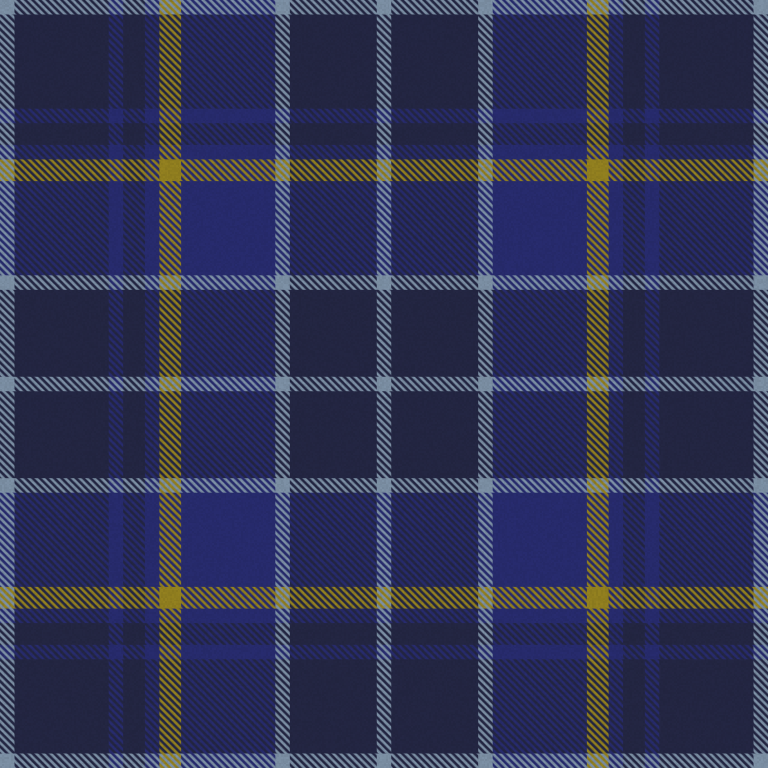
Write a Shadertoy shader that draws this pattern.

```glsl
#define THREADS 424.0      // threads across one full sett
#define TWILL 4.0          // threads per diagonal rib
#define SOFTNESS 1.35      // rib edge width in pixels
#define GRAIN 0.07         // brightness variation between stitches
#define NAVY vec3(0.135, 0.145, 0.255)
#define BLUE vec3(0.150, 0.165, 0.420)
#define SILVER vec3(0.475, 0.550, 0.630)
#define GOLD vec3(0.560, 0.490, 0.120)

const int BANDS = 9;

// Outer edge of each band, in threads from the mirror line
const float bandEdge[BANDS] = float[](
    4.0, 52.0, 60.0, 112.0, 124.0, 132.0, 144.0, 152.0, 204.0);

// Yarn beyond each edge
const vec3 bandYarn[BANDS] = vec3[](
    NAVY, SILVER, BLUE, GOLD, BLUE, NAVY, BLUE, NAVY, SILVER);

float hash(vec2 p) {
    vec3 q = fract(p.xyx * 0.1031);
    q += dot(q, q.yzx + 33.33);
    return fract((q.x + q.y) * q.z);
}

// Yarn colour at a thread position, mirrored about the middle of the sett
vec3 sett(float thread, float pixel) {
    float d = abs(mod(thread, THREADS) - 0.5 * THREADS);
    vec3 yarn = SILVER;
    for (int i = 0; i < BANDS; i++) {
        float beyond = clamp((d - bandEdge[i]) / pixel + 0.5, 0.0, 1.0);
        yarn = mix(yarn, bandYarn[i], beyond);
    }
    return yarn;
}

// Share of warp on top: equal diagonal ribs, falling to the right
float warpCover(vec2 thread, float pixel) {
    float phase = fract((thread.x + thread.y) / TWILL);
    float rib = (0.25 - abs(phase - 0.5)) * TWILL * inversesqrt(2.0);
    return clamp(0.5 + rib / (SOFTNESS * pixel), 0.0, 1.0);
}

void mainImage(out vec4 fragColor, in vec2 fragCoord) {
    float pixel = THREADS / iResolution.y;
    vec2 thread = fragCoord * pixel;

    // Weave the vertical warp with the horizontal weft
    vec3 warp = sett(thread.x, pixel);
    vec3 weft = sett(thread.y, pixel);
    vec3 cloth = mix(weft, warp, warpCover(thread, pixel));

    // Uneven yarn, fading out when stitches are smaller than a pixel
    float grain = hash(floor(thread)) - 0.5;
    cloth *= 1.0 + GRAIN * grain / max(pixel, 1.0);

    fragColor = vec4(cloth, 1.0);
}
```
